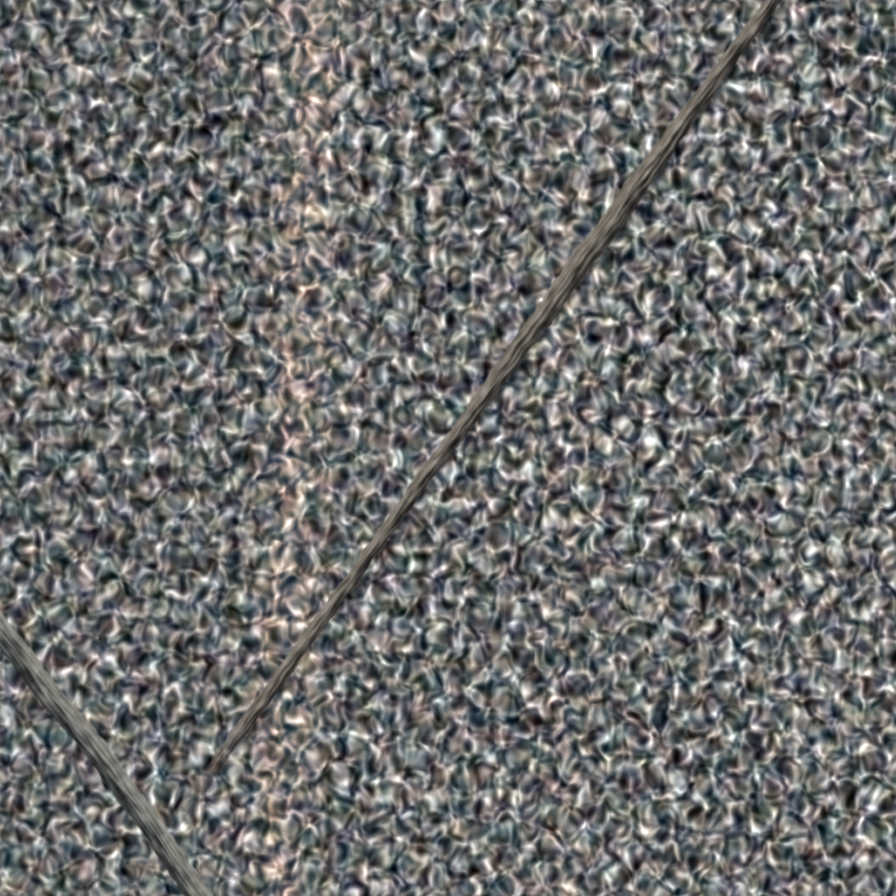
This texture is drawn by a WebGL 1 fragment shader. Its source:

```glsl
precision highp float;

uniform vec2 u_resolution;

vec2 hash2(vec2 p) {
  vec3 q = fract(p.xyx * vec3(0.1031, 0.1030, 0.0973));
  q += dot(q, q.yzx + 33.33);
  return fract((q.xx + q.yz) * q.zy);
}

float cornerSlope(vec2 cell, vec2 corner, vec2 f) {
  return dot(normalize(hash2(cell + corner) - 0.4999), f - corner);
}

// Gradient noise, centred on zero
float noise(vec2 p) {
  p += 200.0;
  vec2 i = floor(p), f = fract(p);
  vec2 u = f * f * f * (f * (f * 6.0 - 15.0) + 10.0);
  float low = mix(cornerSlope(i, vec2(0, 0), f), cornerSlope(i, vec2(1, 0), f), u.x);
  float high = mix(cornerSlope(i, vec2(0, 1), f), cornerSlope(i, vec2(1, 1), f), u.x);
  return mix(low, high, u.y);
}

// Dark pitted grains separated by thin pale ridges
float grain(vec2 p) {
  vec2 warp = vec2(noise(p * 45.0), noise(p * 45.0 + 71.0));
  vec2 q = p * vec2(1.08, 0.94) + 0.008 * warp;
  float blobs = 0.85 * noise(q * 62.0);
  float specks = 0.62 * noise(q * 122.0 + 19.0);
  float ridges = 0.6 * (0.17 - abs(noise(q * 58.0 + 43.0)));
  return (blobs + specks + ridges) / 0.24;
}

// Distance along a line from a to b, and signed distance to its left
vec2 alongAcross(vec2 p, vec2 a, vec2 b) {
  vec2 dir = normalize(b - a);
  vec2 d = p - a;
  return vec2(dot(d, dir), dot(d, vec2(-dir.y, dir.x)));
}

float band(float x, float centre, float width) {
  float d = (x - centre) / width;
  return exp(-d * d);
}

// Strip with one shaded and one lit edge; side runs from -1 to 1
vec3 grooveColor(vec2 g, float side, vec3 dark, vec3 light) {
  float fibre = noise(vec2(g.x * 30.0, g.y * 260.0));
  float fleck = noise(vec2(g.x * 75.0, g.y * 150.0 + 9.0));
  float shade = smoothstep(-0.9, 0.6, side + 0.9 * fibre);
  return mix(dark, light, shade) + 0.13 * fibre + 0.12 * fleck;
}

void main() {
  vec2 p = gl_FragCoord.xy / u_resolution;
  float pixel = 1.0 / min(u_resolution.x, u_resolution.y);

  // Stone brightness, with more contrast toward the right
  float z = grain(p) * mix(0.93, 1.08, p.x);
  float patches = noise(p * 7.0) + 0.6 * noise(p * 18.0 + 5.0);
  float value = 0.415 + 0.163 * z + 0.015 * z * z + 0.04 * patches + 0.02 * (p.x - 0.5);

  // Warm vertical streaks
  float sway = 0.015 * noise(vec2(p.y * 9.0, 3.0)) + 0.02 * noise(p * 25.0);
  float streak = band(p.x + sway, 0.305 + 0.045 * p.y, 0.035)
               + 0.4 * band(p.x - sway, 0.63, 0.025);
  value += 0.07 * streak;

  // Cool shadows, faintly warm highlights and mottled hue
  vec3 color = vec3(value);
  color += mix(vec3(-0.012, 0.003, 0.014), vec3(0.012, 0.002, -0.014),
               smoothstep(0.2, 0.7, value));
  color += noise(p * 48.0 + 31.0) * vec3(0.07, 0.0, -0.07);
  color += noise(p * 36.0 + 87.0) * vec3(-0.03, 0.035, -0.01);
  color += streak * smoothstep(0.25, 0.65, value) * vec3(0.05, 0.0, -0.025);

  // Long brown groove, widest in its upper half
  vec2 g = alongAcross(p, vec2(0.2, 0.09), vec2(0.866, 1.005));
  g.y += 0.003 * noise(vec2(g.x * 14.0, 7.0)) + 0.0015 * noise(vec2(g.x * 55.0, 2.0));
  float width = 0.0075 + 0.005 * band(g.x, 0.78, 0.2);
  float rough = 0.002 * noise(p * 90.0);
  float cover = 1.0 - smoothstep(-1.5 * pixel, 1.5 * pixel, abs(g.y) - width + rough);
  cover *= mix(0.25, 0.95, smoothstep(0.04, 0.13, g.x)) * smoothstep(-0.05, 0.0, g.x);
  vec3 brown = grooveColor(g, g.y / width, vec3(0.21, 0.20, 0.19), vec3(0.49, 0.46, 0.42));
  color *= 1.0 - 0.25 * band(g.y, -width - 0.002, 0.004) * smoothstep(0.05, 0.15, g.x);
  color = mix(color, brown, cover);

  // Short grey groove crossing the lower left corner
  g = alongAcross(p, vec2(0.225, -0.005), vec2(-0.01, 0.31));
  g.y += 0.006 * band(g.x, 0.17, 0.12) + 0.003 * noise(vec2(g.x * 16.0, 13.0));
  cover = 0.9 * (1.0 - smoothstep(-1.5 * pixel, 1.5 * pixel, abs(g.y) - 0.013 + rough));
  vec3 grey = grooveColor(g, -g.y / 0.013, vec3(0.20, 0.21, 0.21), vec3(0.53, 0.53, 0.50));
  color = mix(color, grey, cover);

  gl_FragColor = vec4(clamp(color, 0.0, 1.0), 1.0);
}
```
